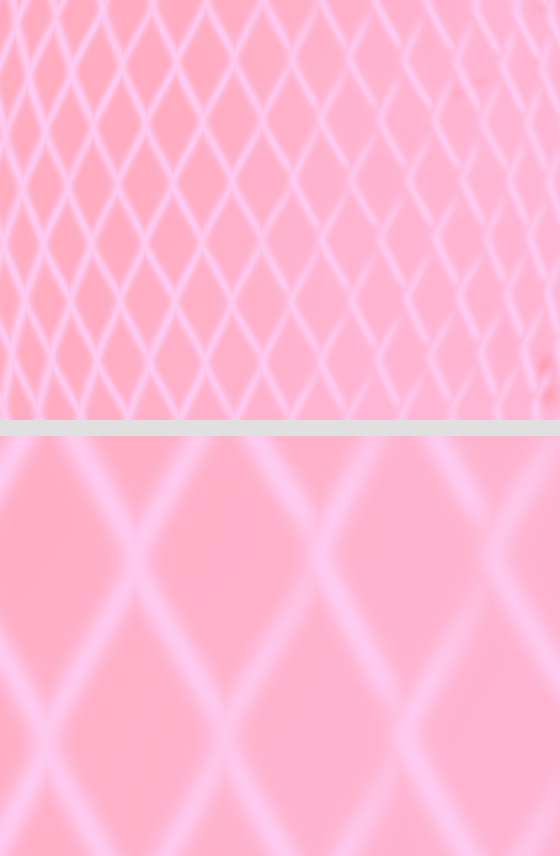
Top: the whole. Bottom: its middle third, enlarged.
This pattern is drawn by a WebGL 1 fragment shader. Its source:

```glsl
precision highp float;
// Soft pale wire mesh of tall diamonds over a pink ground, bulging like a drum.
// Position is unrolled into lattice space, where each wire is a rounded zigzag
// that touches its neighbours at the nodes; worn wires fade toward the right.

uniform vec2 u_resolution;

#define BULGE_CENTER vec2(0.656, 0.427)
#define BULGE_RADIUS 0.816
#define COLUMN_ANGLE 0.176
#define ROW_HEIGHT 0.145
#define WIRE_WIDTH 0.0088
#define NODE_ROUNDING 0.97
#define WEAR 0.72
#define GROUND_LEFT vec3(1.0, 0.672, 0.755)
#define GROUND_RIGHT vec3(1.0, 0.708, 0.825)
#define WIRE_COLOR vec3(1.0, 0.793, 0.940)
#define STAIN_COLOR vec3(1.0, 0.56, 0.64)

const float PI = 3.14159265;

float hash(vec2 p) {
  return fract(sin(dot(p, vec2(12.9898, 78.233))) * 43758.5453);
}

float noise(vec2 p) {
  vec2 i = floor(p);
  vec2 f = fract(p);
  f = f * f * (3.0 - 2.0 * f);
  float low = mix(hash(i), hash(i + vec2(1.0, 0.0)), f.x);
  float high = mix(hash(i + vec2(0.0, 1.0)), hash(i + vec2(1.0, 1.0)), f.x);
  return mix(low, high, f.y);
}

// Soft elliptical spot
float spot(vec2 p, vec2 center, vec2 radius) {
  vec2 q = (p - center) / radius;
  return exp(-dot(q, q));
}

// xy: column and row in the mesh, z: local column width on the canvas
vec3 unrollDrum(vec2 p) {
  vec2 d = p - BULGE_CENTER;
  float dy = p.y - 0.5;
  float pinch = 1.0 - 0.256 * dy * dy;
  float angle = asin(clamp(d.x / (pinch * BULGE_RADIUS), -0.99, 0.99));
  float rowScale = max(1.0 - 0.23 * d.x * d.x, 0.3);
  float column = 0.22 + angle / COLUMN_ANGLE;
  float row = (d.y - 0.015 * d.x) / (ROW_HEIGHT * rowScale);
  return vec3(column, row, BULGE_RADIUS * COLUMN_ANGLE * pinch * cos(angle));
}

// Coverage of the wires near a mesh position; wear is 0 for fresh wire
float wires(vec3 mesh, float wear) {
  float zigzag = asin(NODE_ROUNDING * cos(PI * mesh.y)) / asin(NODE_ROUNDING);
  float cell = floor(2.0 * mesh.x);
  float cover = 0.0;
  for (int i = -1; i <= 1; i++) {
    float strand = cell + float(i);
    float side = 1.0 - 2.0 * mod(strand, 2.0);
    float reach = 0.5 - 0.5 * side * zigzag;
    float dist = abs(mesh.x - 0.5 * (strand + reach)) * mesh.z * 0.9;

    // Rising arms wear early, falling arms only where they duck under a node
    float rising = smoothstep(-0.3, 0.3, side * sin(PI * mesh.y));
    float fade = smoothstep(mix(0.68, 0.25, rising), 0.95, reach);
    float strength = 1.0 - wear * (WEAR * fade + 0.16 * rising);
    strength *= 0.88 + 0.2 * noise(vec2(strand * 7.3, mesh.y * 1.5));

    float profile = dist / WIRE_WIDTH;
    cover = max(cover, strength * exp(-0.5 * profile * profile));
  }
  return min(cover, 1.0);
}

void main() {
  vec2 p = gl_FragCoord.xy / u_resolution.y;
  float across = gl_FragCoord.x / u_resolution.x;

  // Slight bends in the wires
  vec2 bend = vec2(noise(p * 7.0), noise(p * 7.0 + 31.0)) - 0.5;
  vec3 mesh = unrollDrum(p + 0.006 * bend);

  // Ground with gentle cloudiness, paler toward the lower right
  float tone = smoothstep(0.05, 0.85, across + 0.25 * (0.5 - p.y));
  vec3 color = mix(GROUND_LEFT, GROUND_RIGHT, tone);
  color.gb += 0.012 * (noise(p * 5.0 + 9.0) - 0.5);

  // Stains on the ground
  float stain = 0.75 * spot(p, vec2(1.302, 0.125), vec2(0.022, 0.026));
  stain += 0.55 * spot(p, vec2(1.300, 0.060), vec2(0.030, 0.026));
  stain += 0.30 * spot(p, vec2(1.085, 0.780), vec2(0.020, 0.015));
  stain += 0.20 * spot(p, vec2(1.137, 0.805), vec2(0.028, 0.010));
  stain += 0.40 * spot(p, vec2(1.320, 0.990), vec2(0.045, 0.025));
  stain += 0.25 * spot(p, vec2(0.0, 0.990), vec2(0.050, 0.030));
  color = mix(color, STAIN_COLOR, min(stain, 1.0));

  // Mesh on top
  float wear = smoothstep(0.35, 0.75, across);
  color = mix(color, WIRE_COLOR, wires(mesh, wear));
  gl_FragColor = vec4(color, 1.0);
}
```
